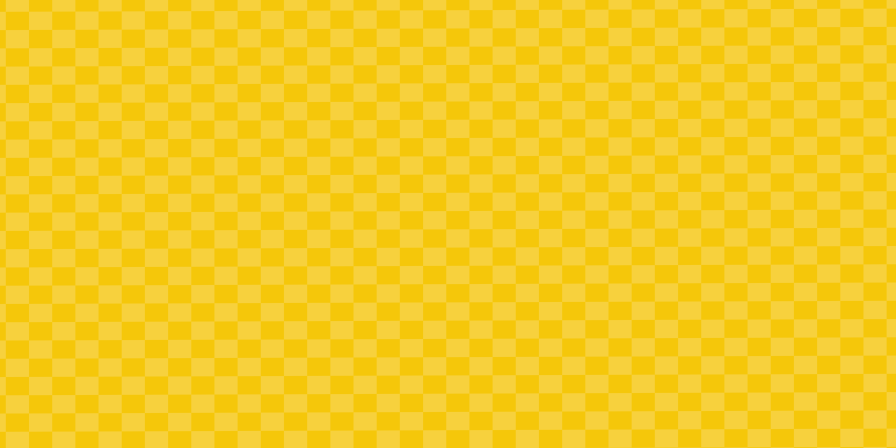
This pattern is drawn by a Shadertoy shader. Its source:

```glsl
const vec3 DEEP_YELLOW = vec3(0.96, 0.78, 0.04);
const vec3 PALE_YELLOW = vec3(0.97, 0.82, 0.24);
const vec2 TILE_SIZE = vec2(0.05174, 0.04076); // in canvas heights
const vec2 GRID_START = vec2(0.0130, 0.0264);  // from the top left corner
const float ROW_SLOPE = 0.0036;                // rows rise slightly to the right
const float EDGE_PIXELS = 1.1;

// Signed distance to the tile edge: positive in even tiles, negative in odd.
vec2 tileDistance(vec2 cell) {
    return 0.5 - abs(mod(cell + 0.5, 2.0) - 1.0);
}

// Smooth checkerboard: 1 where the tile indices sum to even, 0 elsewhere.
float checker(vec2 cell, vec2 edgeWidth) {
    vec2 side = clamp(2.0 * tileDistance(cell) / edgeWidth, -1.0, 1.0);
    return 0.5 + 0.5 * side.x * side.y;
}

void mainImage(out vec4 fragColor, in vec2 fragCoord) {
    // Canvas units, measured down from the top left
    vec2 pos = vec2(fragCoord.x, iResolution.y - fragCoord.y) / iResolution.y;
    pos.y += ROW_SLOPE * pos.x;

    vec2 cell = (pos - GRID_START) / TILE_SIZE;
    vec2 edgeWidth = EDGE_PIXELS / (iResolution.y * TILE_SIZE);

    vec3 color = mix(PALE_YELLOW, DEEP_YELLOW, checker(cell, edgeWidth));
    fragColor = vec4(color, 1.0);
}
```
